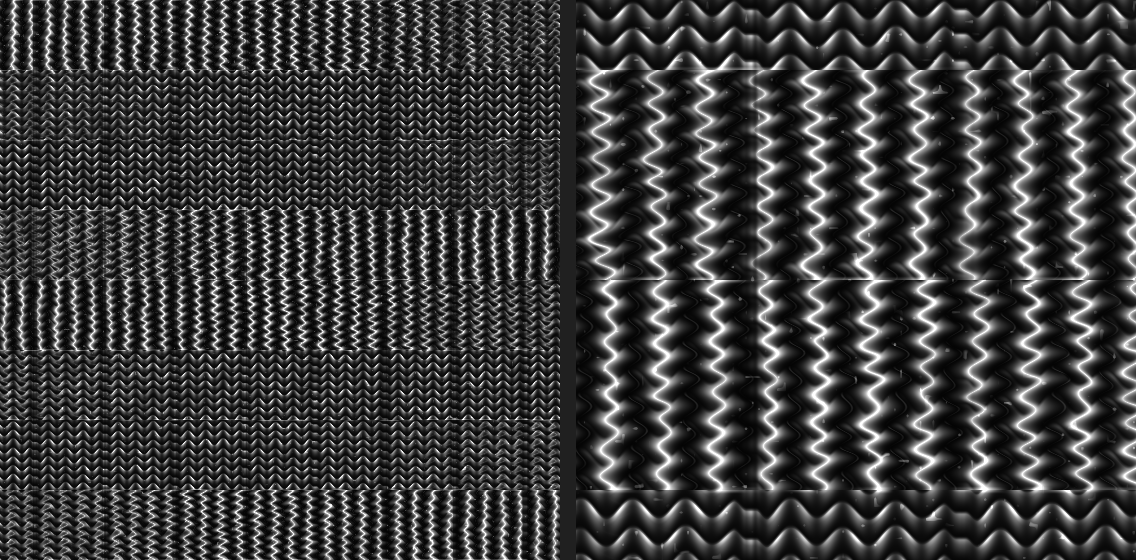
Left, the full canvas; right, a detail of the centre.
Give the GLSL for this pattern, as a WebGL 2 fragment shader.

```glsl
#version 300 es
precision highp float;
// Monochrome knit of 8 x 8 tiles, cycling between jagged glowing strands and chevron weave.

uniform vec2 u_resolution;
out vec4 fragColor;

const float TAU = 6.2831853;
const float TILES = 8.0;
const float STRANDS = 32.0;
const float STITCHES = 64.0;

float hash(vec2 p) {
    vec3 h = fract(vec3(p.xyx) * 0.1031);
    h += dot(h, h.yzx + 33.33);
    return fract((h.x + h.y) * h.z);
}

float noise(vec2 p) {
    vec2 i = floor(p), f = fract(p);
    f = f * f * (3.0 - 2.0 * f);
    float low = mix(hash(i), hash(i + vec2(1.0, 0.0)), f.x);
    float high = mix(hash(i + vec2(0.0, 1.0)), hash(i + vec2(1.0, 1.0)), f.x);
    return mix(low, high, f.y);
}

// Distance to the nearest whole number, scaled to 0..1
float ridgeDistance(float t) {
    return abs(fract(t + 0.5) - 0.5) * 2.0;
}

// Rising ramp with a softened drop
float ramp(float t) {
    float f = fract(t);
    return f * (1.0 - smoothstep(0.8, 1.0, f)) * 1.2;
}

// Bright jagged spine with feathered sides
float strandShade(float d, float leaf) {
    float body = 0.68 * pow(1.0 - d, 1.7);
    float feather = mix(1.0, 0.3 + 0.95 * leaf, smoothstep(0.04, 0.4, d));
    float spine = 0.42 * exp(-d * 12.0);
    float hairline = 0.13 * smoothstep(0.93, 1.0, d);
    return body * feather + spine + hairline * leaf;
}

// Slanted stitches, brightest along their diagonals
float weaveShade(float x, float leaf, float grain) {
    float diagonal = 0.6 + 0.4 * cos(2.0 * TAU * x);
    float glint = 0.3 * smoothstep(0.72, 0.96, leaf) * grain;
    return diagonal * (0.72 * pow(leaf, 1.6) + glint) + 0.02;
}

void main() {
    vec2 uv = gl_FragCoord.xy / u_resolution;
    vec2 tile = uv * TILES;
    vec2 local = fract(tile);
    float row = TILES - 1.0 - floor(tile.y);

    // The cycle runs in reading order through all tiles
    float cycle = (row * TILES + tile.x) / (TILES * TILES);
    float warp = abs(sin(TAU * cycle));

    // Soft fold down the middle of each tile
    float fold = smoothstep(0.02, 0.085, abs(local.x - 0.5));

    float x = uv.x * STRANDS;
    float y = uv.y * STITCHES + hash(vec2(row, 7.0));
    float grain = noise(vec2(x * 2.0, y) + row * 17.0);
    float wobble = noise(vec2(x, y * 0.7) + row * 31.0) - 0.5;

    // Stitch waves run sideways; strands zigzag upward
    float wave = y + 0.34 * fold * sin(TAU * x) + 0.25 * wobble;
    float zigzag = (0.06 + 0.2 * warp) * sin(TAU * y + 2.0 * wobble);
    float strand = x - 0.75 - cycle + zigzag + 0.22 * wobble;

    float leaf = ramp(wave);
    float strands = strandShade(ridgeDistance(strand), leaf);
    float weave = weaveShade(x, leaf, grain);
    float shade = mix(strands, weave, smoothstep(0.4, 0.92, warp));

    // Fine vertical scratches in the fold
    float scratch = 0.35 + 0.6 * noise(vec2(uv.x * 400.0, 3.0));
    shade *= mix(scratch, 1.0, fold);

    // Broken dashes along tile rows, and small bright specks
    float edge = min(local.y, 1.0 - local.y);
    shade += 0.3 * (1.0 - smoothstep(0.0, 0.02, edge)) * smoothstep(0.45, 0.8, grain);
    shade += 0.35 * smoothstep(0.88, 0.97, noise(uv * 260.0)) * leaf;
    shade *= 0.82 + 0.36 * grain;

    fragColor = vec4(vec3(clamp(shade + 0.015, 0.0, 1.0)), 1.0);
}
```
